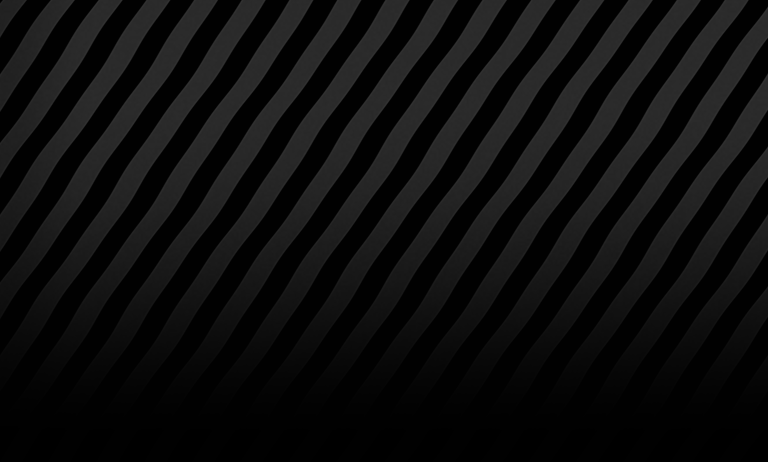
Write a WebGL 2 fragment shader that draws this pattern.

```glsl
#version 300 es
precision highp float;
// Slanted charcoal stripes on black, slightly wavy, fading out toward the bottom.

#define STRIPES 16.0     // repeats across the width
#define LEAN 0.685       // horizontal shift per unit of descent
#define PHASE 0.058      // offset of the first stripe, in repeats
#define DUTY 0.505       // charcoal part of each repeat
#define WOBBLE 0.028     // edge waviness, in repeats
#define GRAIN 0.010      // strength of the surface grain
#define RIM 0.022        // brightness of the thin stripe edges
#define RIM_WIDTH 0.020  // width of those edges, in repeats

uniform vec2 u_resolution;
out vec4 fragColor;

const vec3 BLACK = vec3(0.002);
const vec3 CHARCOAL = vec3(0.167);

float hash(vec2 p) {
    vec3 q = fract(vec3(p.xyx) * 0.1031);
    q += dot(q, q.yzx + 33.33);
    return fract((q.x + q.y) * q.z);
}

float valueNoise(vec2 p) {
    vec2 cell = floor(p);
    vec2 f = fract(p);
    f = f * f * (3.0 - 2.0 * f);
    float low = mix(hash(cell), hash(cell + vec2(1.0, 0.0)), f.x);
    float high = mix(hash(cell + vec2(0.0, 1.0)), hash(cell + 1.0), f.x);
    return mix(low, high, f.y);
}

// Signed distance to the stripe edge in repeats, positive inside.
float stripeDistance(vec2 p) {
    float wave = sin(36.0 * p.y + 5.0 * p.x) + 0.5 * sin(71.0 * p.y - 9.0 * p.x);
    float s = (p.x + LEAN * p.y) * STRIPES - PHASE + WOBBLE * wave;
    return 0.5 * DUTY - abs(fract(s - 0.5 * DUTY + 0.5) - 0.5);
}

// Brightness by depth: 0 at the top, 1 at the bottom.
float verticalFade(float depth) {
    float upper = 1.0 - 0.20 * smoothstep(0.20, 0.55, depth);
    return upper * (1.0 - smoothstep(0.38, 0.97, depth));
}

void main() {
    // Width units, with y running down from the top edge
    vec2 p = vec2(gl_FragCoord.x, u_resolution.y - gl_FragCoord.y) / u_resolution.x;
    float depth = 1.0 - gl_FragCoord.y / u_resolution.y;

    // Stripe coverage and its faint bright rim
    float d = stripeDistance(p);
    float blur = 0.8 * STRIPES * sqrt(1.0 + LEAN * LEAN) / u_resolution.x;
    float stripe = smoothstep(-blur, blur, d);
    float rim = stripe * (1.0 - smoothstep(RIM_WIDTH, RIM_WIDTH + 2.0 * blur, d));

    // Downward fade, dimmer left edge and fine grain
    float light = verticalFade(depth) * mix(0.78, 1.0, smoothstep(0.0, 0.12, p.x));
    float grain = (valueNoise(p * 330.0) - 0.5) * GRAIN;
    vec3 surface = CHARCOAL * light + (grain + RIM * rim) * min(1.0, 1.5 * light);

    fragColor = vec4(max(mix(BLACK, surface, stripe), 0.0), 1.0);
}
```
